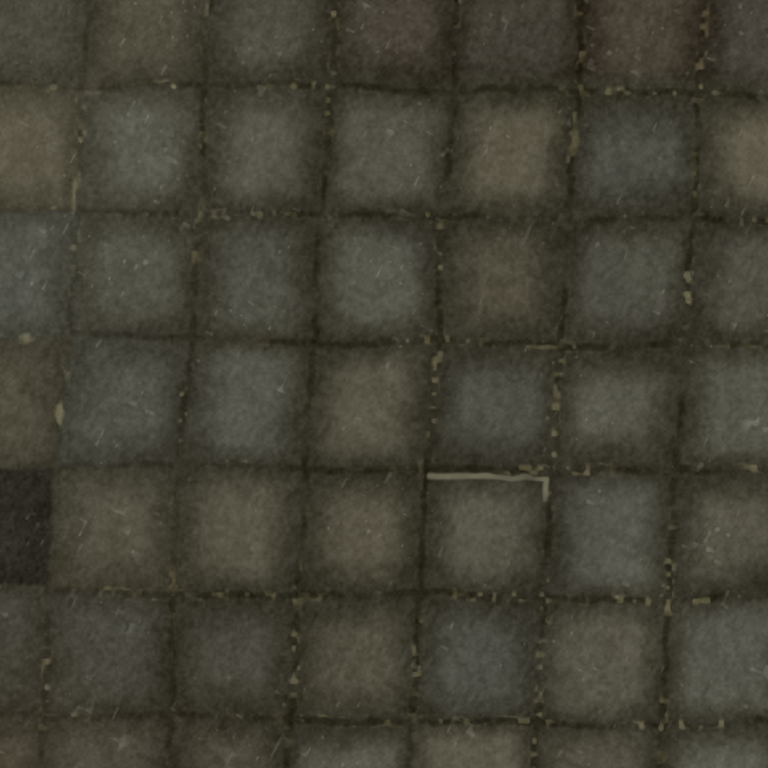
A Shadertoy shader for this texture:

```glsl
// Worn, dark grey square paving tiles with soft grimy borders and gritty joints.

float hash(vec2 p) {
    p = fract(p * vec2(0.1031, 0.1137));
    p += dot(p, p.yx + 33.33);
    return fract((p.x + p.y) * p.x * 17.3);
}

float noise(vec2 p) {
    vec2 i = floor(p), f = fract(p);
    f = f * f * (3.0 - 2.0 * f);
    return mix(mix(hash(i), hash(i + vec2(1, 0)), f.x),
               mix(hash(i + vec2(0, 1)), hash(i + vec2(1, 1)), f.x), f.y);
}

float fbm(vec2 p) {
    float sum = 0.0, weight = 0.5;
    for (int i = 0; i < 4; i++) {
        sum += weight * noise(p);
        p = mat2(1.6, 1.2, -1.2, 1.6) * p + 7.3;
        weight *= 0.5;
    }
    return sum / 0.9375;
}

float segmentDistance(vec2 p, vec2 a, vec2 b) {
    vec2 ab = b - a;
    return length(p - a - ab * clamp(dot(p - a, ab) / dot(ab, ab), 0.0, 1.0));
}

void mainImage(out vec4 fragColor, in vec2 fragCoord) {
    vec2 uv = fragCoord / iResolution.xy;

    // Slanted grid with slightly wandering joints
    vec2 grid = vec2((uv.x - 0.052 - 0.062 * uv.y) / 0.161,
                     (uv.y - 0.069 + 0.012 * uv.x) / 0.164);
    grid += 0.07 * (vec2(noise(uv * 9.0 + 3.0), noise(uv * 9.0 + 40.0)) - 0.5);
    grid += 0.03 * (vec2(noise(uv * 60.0 + 11.0), noise(uv * 60.0 + 70.0)) - 0.5);
    vec2 tile = floor(grid), cell = fract(grid);
    vec2 edge = 0.5 - abs(cell - 0.5);
    float nearest = min(edge.x, edge.y);

    // Tile faces: individual tone and a cool or warm tint
    float tone = hash(tile + 23.0), tint = hash(tile + 57.0) - 0.5;
    vec3 face = vec3(0.325, 0.317, 0.270) * (0.90 + 0.20 * tone);
    face += tint * vec3(0.022, 0.0, -0.028);

    // Grime closes in from the borders, more weakly at the left
    vec2 reach = 0.22 + 0.20 * vec2(hash(tile + 81.0), hash(tile + 95.0));
    vec2 clean = smoothstep(vec2(-0.03), reach, edge + 0.12 * (fbm(uv * 24.0) - 0.5));
    float contrast = mix(0.55, 1.0, smoothstep(0.05, 0.35, uv.x));
    float grime = (1.0 - clean.x * clean.y) * contrast;
    vec3 color = mix(face, vec3(0.200, 0.190, 0.148), grime);

    // Broad stains: brown lower left corner, dark top right, one dark tile
    float corner = 1.0 - smoothstep(0.0, 0.55, length(uv * vec2(1.0, 1.3)));
    float top = smoothstep(5.0, 5.2, grid.y) * smoothstep(0.38, 0.5, uv.x);
    color *= 1.0 - corner * vec3(0.12, 0.17, 0.22);
    color *= 1.0 - top * vec3(0.14, 0.20, 0.22);
    color *= 0.90 + 0.20 * fbm(uv * 6.0 + 19.0);
    float darkTile = step(grid.x, 0.0) * step(1.0, grid.y) * step(grid.y, 2.0);
    color *= 1.0 - 0.36 * darkTile * smoothstep(0.0, 0.05, nearest);

    // Thin dark joints, broken along their length
    float joint = 1.0 - smoothstep(0.008, 0.045, nearest);
    color -= 0.045 * joint * contrast * smoothstep(0.25, 0.65, noise(uv * 28.0));

    // Stone grain, smeared slightly along a diagonal
    vec2 smear = mat2(0.9, 0.35, -0.44, 0.75) * uv;
    float grain = 0.6 * noise(smear * 170.0) + 0.4 * noise(uv * 290.0 + 5.0);
    color += 0.085 * (grain - 0.5) + 0.05 * (fbm(uv * 65.0) - 0.5);

    // Pale specks on the faces and clustered grit in the joints
    float speck = smoothstep(0.82, 0.98, noise(smear * 125.0 + 31.0));
    color += 0.08 * speck * smoothstep(0.35, 0.7, noise(uv * 22.0 + 9.0));
    float gritBand = 1.0 - smoothstep(0.012, 0.06, nearest);
    float gritPatch = smoothstep(0.35, 0.75, noise(uv * 13.0 + 63.0));
    float grit = smoothstep(0.50, 0.88, noise(uv * 115.0 + 47.0));
    color += vec3(0.17, 0.16, 0.115) * gritBand * gritPatch * grit;

    // Exposed pale mortar around one tile corner
    vec2 local = grid - vec2(3.0, 1.0);
    float mortar = min(segmentDistance(local, vec2(0.03, 0.95), vec2(0.96, 0.93)),
                       segmentDistance(local, vec2(0.96, 0.93), vec2(0.96, 0.77)));
    float exposed = 1.0 - smoothstep(0.008, 0.038, mortar);
    color = mix(color, vec3(0.44, 0.43, 0.35), exposed * (0.45 + 0.5 * noise(uv * 55.0)));

    fragColor = vec4(clamp(color, 0.0, 1.0), 1.0);
}
```
